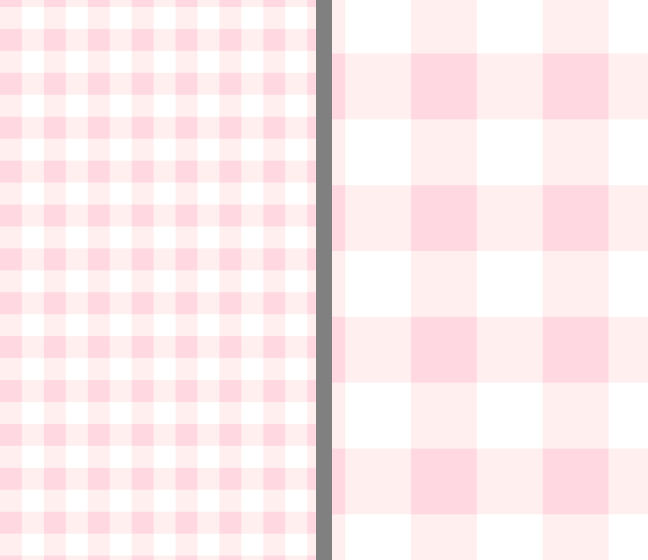
Left: the whole. Right: its middle third, enlarged.
Give the GLSL for this pattern, as a Shadertoy shader.

```glsl
#define REPEATS_ACROSS 7.2
#define STRIPE_WIDTH 0.5
#define STRIPE_START vec2(0.0, 0.6)
#define WHITE vec3(1.0, 1.0, 1.0)
#define BLUSH vec3(1.0, 0.937, 0.939)
#define PINK vec3(1.0, 0.849, 0.888)

// Coverage of the vertical (x) and horizontal (y) stripes, one repeat per unit
vec2 stripeCoverage(vec2 p, float pixel) {
    vec2 fromCentre = abs(fract(p - STRIPE_START - 0.5 * STRIPE_WIDTH + 0.5) - 0.5);
    return clamp((0.5 * STRIPE_WIDTH - fromCentre) / pixel + 0.5, 0.0, 1.0);
}

void mainImage(out vec4 fragColor, in vec2 fragCoord) {
    float pixel = REPEATS_ACROSS / iResolution.x;
    vec2 stripe = stripeCoverage(fragCoord * pixel, pixel);

    // Single stripes are blush, crossings are pink
    vec3 gap = mix(WHITE, BLUSH, stripe.x);
    vec3 band = mix(BLUSH, PINK, stripe.x);
    fragColor = vec4(mix(gap, band, stripe.y), 1.0);
}
```
